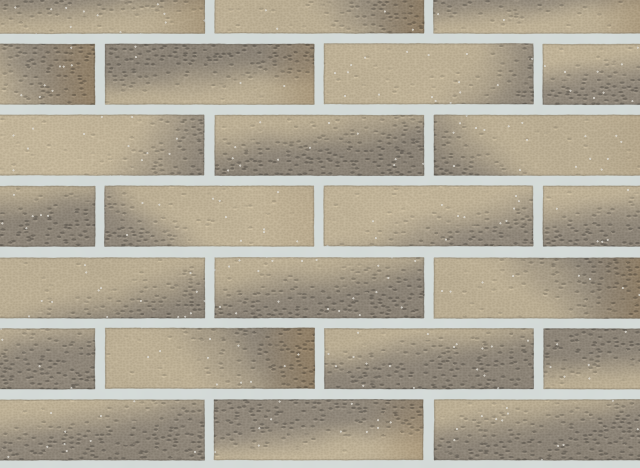
Write a Shadertoy shader that draws this pattern.

```glsl
// Running-bond wall of sand-coloured bricks with smoky firing marks and pale mortar.

// Lengths are fractions of the canvas height.
const vec2 PITCH = vec2(0.4684, 0.1521);     // brick plus joint
const vec2 JOINT = vec2(0.0205, 0.0222);     // mortar widths
const vec2 ORIGIN = vec2(0.2134, 0.0821);    // first joint crossing, from top left
const float EDGE_WEAR = 0.0013;
const float CORNER = 0.0015;
const vec2 PIT_SCALE = vec2(62.0, 120.0);
const float SPECK_SCALE = 75.0;
const float GRAIN_SCALE = 190.0;

const vec3 MORTAR = vec3(0.83, 0.855, 0.845);
const vec3 SAND = vec3(0.745, 0.693, 0.588);
const vec3 SMOKE = vec3(0.555, 0.522, 0.472);
const vec3 SCORCH = vec3(0.58, 0.495, 0.375);
const vec3 SPECK = vec3(0.87, 0.86, 0.83);

// Firing marks: smoke direction x and y, smoke bias, scorch at the right end.
const vec4 FIRING[6] = vec4[6](
    vec4( 1.00, -0.20, -0.62, 0.0),   // smoke on the right end
    vec4( 0.35, -0.65,  0.22, 0.0),   // smoke nearly all over
    vec4(-1.00, -0.35, -0.68, 0.2),   // smoke on the left end
    vec4( 0.50, -0.55, -0.32, 0.0),   // smoke in the lower right
    vec4( 0.90,  0.25, -0.20, 0.9),   // smoky half, scorched end
    vec4(-0.20,  0.75,  0.15, 0.6));  // smoke along the top
const int CYCLE[12] = int[12](5, 4, 5, 0, 1, 2, 3, 1, 4, 1, 5, 1);

vec2 hash2(vec2 p) {
    vec3 q = fract(p.xyx * vec3(0.1031, 0.1030, 0.0973));
    q += dot(q, q.yzx + 33.33);
    return fract((q.xx + q.yz) * q.zy);
}

// Cellular noise: distance to the nearest point and that point's random value.
vec2 cells(vec2 p) {
    vec2 base = floor(p);
    vec2 nearest = vec2(8.0, 0.0);
    for (int y = -1; y <= 1; y++)
    for (int x = -1; x <= 1; x++) {
        vec2 id = base + vec2(x, y);
        float d = length(id + 0.15 + 0.7 * hash2(id) - p);
        if (d < nearest.x) nearest = vec2(d, hash2(id + 57.0).x);
    }
    return nearest;
}

// Layered sines, roughly -1 to 1.
float waves(vec2 p) {
    float sum = 0.0, amp = 0.5;
    for (int i = 0; i < 4; i++) {
        sum += amp * sin(p.x + 1.3 * sin(p.y)) * cos(0.8 * p.y + 0.6 * p.x);
        p = mat2(1.5, 1.1, -1.1, 1.5) * p + 2.7;
        amp *= 0.55;
    }
    return sum;
}

float pits(vec2 p, float density) {
    vec2 c = cells(p * PIT_SCALE);
    float limit = mix(0.91, 0.5, density);
    return smoothstep(0.45, 0.14, c.x) * smoothstep(limit, limit + 0.08, c.y);
}

float boxDistance(vec2 p, vec2 halfSize) {
    vec2 q = abs(p) - halfSize;
    return length(max(q, 0.0)) + min(max(q.x, q.y), 0.0);
}

void mainImage(out vec4 fragColor, in vec2 fragCoord) {
    float pixel = 1.0 / iResolution.y;
    vec2 pos = vec2(fragCoord.x, iResolution.y - fragCoord.y) * pixel;

    // Brick layout: alternate courses shift by half a brick.
    float row = floor((pos.y - ORIGIN.y) / PITCH.y);
    float odd = mod(row, 2.0);
    vec2 grid = (pos - ORIGIN) / PITCH - vec2(0.5 * odd, 0.0);
    vec2 id = floor(grid);
    vec2 rnd = hash2(id + 19.0);
    vec2 local = (fract(grid) - 0.5) * PITCH * vec2(1.0, -1.0);
    vec2 halfSize = 0.5 * (PITCH - JOINT);
    vec2 face = local / halfSize;

    // Worn outline.
    float wear = 0.6 * waves(pos * 42.0 + rnd * 9.0) + 0.5 * (cells(pos * 95.0).x - 0.45);
    vec2 shifted = local + (rnd - 0.5) * 0.0022;
    float edge = boxDistance(shifted, halfSize - CORNER) - CORNER + EDGE_WEAR * wear;
    float brickMask = smoothstep(0.8 * pixel, -0.8 * pixel, edge);

    // Firing marks cycle along the diagonals of the wall.
    float diagonal = id.x + 0.5 * odd + 1.5 * row;
    vec4 firing = FIRING[CYCLE[int(mod(floor(diagonal + 0.25) + 2.0, 12.0))]];
    float cloud = waves(face * vec2(2.2, 1.1) + rnd * 20.0);
    float smoke = smoothstep(-0.5, 0.5, dot(firing.xy, face) + firing.z + 0.22 * cloud);
    float scorch = firing.w * smoothstep(0.35, 1.1, face.x + 0.12 * cloud);
    vec3 brick = mix(SAND, SMOKE, smoke);
    brick = mix(brick, SCORCH, 0.75 * scorch);
    brick *= 1.0 + 0.03 * (rnd.x - 0.5) + 0.025 * cloud;

    // Grain, pits lit from above, and pale grit.
    brick += 0.07 * (cells(pos * GRAIN_SCALE * vec2(0.8, 1.0)).x - 0.45);
    float pit = pits(pos, smoke);
    float lip = pits(pos - vec2(0.0, 0.0035), smoke);
    brick *= 1.0 - mix(0.11, 0.22, smoke) * pit + 0.09 * lip * (1.0 - pit);
    vec2 grit = cells(pos * SPECK_SCALE + 31.0);
    brick = mix(brick, SPECK, 0.8 * smoothstep(0.24, 0.1, grit.x) * step(0.965, grit.y));

    // Thin shadowed arris, then mortar.
    brick *= 1.0 - 0.16 * smoothstep(-0.0045, 0.0, edge);
    vec3 mortar = MORTAR + 0.008 * waves(pos * 30.0);
    fragColor = vec4(mix(mortar, brick, brickMask), 1.0);
}
```
